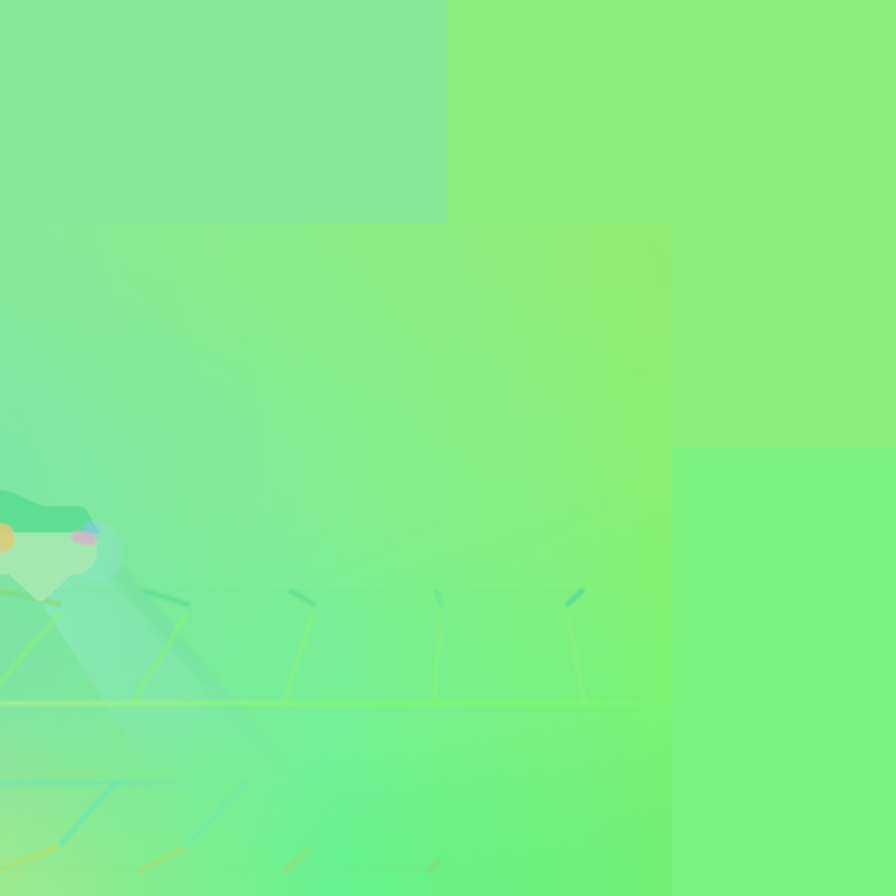
Reproduce this texture map procedurally as a WebGL 2 fragment shader.

```glsl
#version 300 es
precision highp float;
// Green atlas: flat tiles around a soft gradient panel with a lamp, its beam and faint railings.
uniform vec2 u_resolution;
out vec4 fragColor;

float pixel;

// Antialiased coverage of a signed distance, with extra softness.
float cover(float d, float soft) {
    float w = 0.7 * pixel + soft;
    return 1.0 - smoothstep(-w, w, d);
}

float segment(vec2 p, vec2 a, vec2 b) {
    vec2 ab = b - a;
    return length(p - a - ab * clamp(dot(p - a, ab) / dot(ab, ab), 0.0, 1.0));
}

float stroke(vec2 p, vec2 a, vec2 b, float halfWidth) {
    return cover(segment(p, a, b) - halfWidth, 0.002);
}

float box(vec2 p, vec2 center, vec2 halfSize, float radius) {
    vec2 q = abs(p - center) - halfSize + radius;
    return length(max(q, 0.0)) + min(max(q.x, q.y), 0.0) - radius;
}

vec3 row(vec3 left, vec3 middle, vec3 right, float s) {
    return s < 0.5 ? mix(left, middle, s * 2.0) : mix(middle, right, s * 2.0 - 1.0);
}

// Two-way gradient built from four horizontal ramps.
vec3 panelGradient(vec2 st) {
    vec3 top = row(vec3(0.53, 0.91, 0.60), vec3(0.54, 0.93, 0.53), vec3(0.56, 0.93, 0.44), st.x);
    vec3 upper = row(vec3(0.49, 0.90, 0.65), vec3(0.52, 0.93, 0.57), vec3(0.54, 0.94, 0.45), st.x);
    vec3 lower = row(vec3(0.49, 0.89, 0.64), vec3(0.47, 0.94, 0.59), vec3(0.49, 0.95, 0.45), st.x);
    vec3 base = row(vec3(0.61, 0.91, 0.57), vec3(0.40, 0.95, 0.56), vec3(0.44, 0.94, 0.45), st.x);
    vec3 c = mix(base, lower, smoothstep(0.0, 0.38, st.y));
    c = mix(c, upper, smoothstep(0.30, 0.66, st.y));
    return mix(c, top, smoothstep(0.60, 1.0, st.y));
}

void addBeam(inout vec3 c, vec2 p) {
    float left = 0.026 + (0.360 - p.y) * 0.631;
    float right = 0.134 + (0.368 - p.y) * 0.835;
    float fade = smoothstep(0.10, 0.32, p.y) * cover(p.y - 0.375, 0.012);
    float inside = cover(left - p.x, 0.002) * cover(p.x - right, 0.002);
    float across = clamp((p.x - left) / max(right - left, 0.01), 0.0, 1.0);
    vec3 light = mix(vec3(0.55, 0.91, 0.72), vec3(0.50, 0.90, 0.68), across);
    c = mix(c, light, 0.8 * inside * fade);
    // Dim edge beside the beam and glow around the lamp
    c = mix(c, vec3(0.45, 0.88, 0.60), 0.5 * fade * cover(abs(p.x - right + 0.008) - 0.012, 0.006));
    c = mix(c, vec3(0.53, 0.90, 0.72), 0.75 * cover(box(p, vec2(0.105, 0.385), vec2(0.030, 0.034), 0.028), 0.004));
}

void addRailings(inout vec3 c, vec2 p) {
    c = mix(c, vec3(0.43, 0.90, 0.58), 0.25 * stroke(p, vec2(0.0, 0.340), vec2(0.64, 0.340), 0.001));
    c = mix(c, vec3(0.44, 0.90, 0.69), 0.7 * stroke(p, vec2(0.0, 0.126), vec2(0.28, 0.126), 0.002)
        * (1.0 - smoothstep(0.12, 0.30, p.x)));
    c = mix(c, vec3(0.55, 0.86, 0.50), 0.3 * stroke(p, vec2(0.0, 0.030), vec2(0.48, 0.030), 0.001));
    for (int k = -1; k < 4; k++) {
        float i = float(k);
        float head = 0.208 + 0.142 * i;
        float foot = 0.147 + 0.1685 * i;
        // Upright post and the dark joint above it
        c = mix(c, vec3(0.53, 0.95, 0.49), 0.65 * stroke(p, vec2(head, 0.315), vec2(foot, 0.213), 0.0026));
        float jointStrength = k == 2 ? 0.3 : (k == 3 ? 0.9 : 0.65);
        vec3 joint = k < 0 ? vec3(0.52, 0.86, 0.48) : vec3(0.36, 0.86, 0.56);
        c = mix(c, joint, jointStrength * stroke(p, vec2(0.163 + 0.162 * i, 0.340),
            vec2(head, 0.326), 0.003));
    }
    for (int k = 0; k < 4; k++) {
        float i = float(k);
        float hinge = 0.0625 + 0.142 * i;
        // Cyan struts fade to the right, ochre dashes lie below them
        c = mix(c, vec3(0.42, 0.91, 0.69), max(0.8 - 0.33 * i, 0.0)
            * stroke(p, vec2(0.128 + 0.148 * i, 0.127), vec2(0.069 + 0.142 * i, 0.059), 0.0026));
        float tipHeight = k == 3 ? 0.039 : 0.053;
        c = mix(c, mix(vec3(0.68, 0.88, 0.43), vec3(0.52, 0.86, 0.50), i / 3.0), 0.75
            * stroke(p, vec2(hinge, tipHeight), vec2(-0.003 + 0.161 * i, 0.029), 0.0028));
    }
    vec3 rail = mix(vec3(0.61, 0.95, 0.58), vec3(0.49, 0.97, 0.46), smoothstep(0.0, 0.45, p.x));
    c = mix(c, rail, 0.85 * stroke(p, vec2(-0.1, 0.215), vec2(0.712, 0.215), 0.003));
}

void addLamp(inout vec3 c, vec2 p) {
    // Pale body tapering into a stem
    float body = box(p, vec2(0.030, 0.389), vec2(0.078, 0.030), 0.025);
    float stem = max(abs(p.x - 0.045) - 0.020 - (p.y - 0.345) * 1.1, 0.329 - p.y);
    float shape = max(min(body, max(stem, p.y - 0.37)), p.y - 0.406);
    c = mix(c, vec3(0.66, 0.91, 0.70), 0.9 * cover(shape, 0.001));
    // Dark sloping cap
    float slope = 0.435 + 0.018 * (1.0 - smoothstep(0.0, 0.055, p.x));
    float shoulder = 0.028 * pow(smoothstep(0.085, 0.111, p.x), 2.0);
    float cap = max(max(p.y - slope + shoulder, 0.406 - p.y), p.x - 0.110);
    c = mix(c, vec3(0.37, 0.87, 0.58), cover(cap, 0.001));
    // Coloured glints at both ends
    c = mix(c, vec3(0.86, 0.80, 0.49), 0.9 * cover(box(p, vec2(0.0, 0.400), vec2(0.016), 0.014), 0.002));
    c = mix(c, vec3(0.50, 0.80, 0.86), 0.8 * cover(length(p - vec2(0.101, 0.408)) - 0.009, 0.004));
    c = mix(c, vec3(0.82, 0.72, 0.76), 0.9 * cover(segment(p, vec2(0.087, 0.401), vec2(0.101, 0.398)) - 0.007, 0.003));
}

void main() {
    vec2 p = gl_FragCoord.xy / u_resolution;
    pixel = 1.0 / min(u_resolution.x, u_resolution.y);
    // Flat tiles
    vec3 color = vec3(0.545, 0.935, 0.485);
    color = mix(color, vec3(0.53, 0.91, 0.595), cover(p.x - 0.5, 0.0));
    color = mix(color, vec3(0.47, 0.95, 0.49), cover(max(0.75 - p.x, p.y - 0.5), 0.0));
    // Gradient panel with its scene
    vec3 panel = panelGradient(clamp(p / 0.75, 0.0, 1.0));
    addBeam(panel, p);
    addRailings(panel, p);
    addLamp(panel, p);
    color = mix(color, panel, cover(max(p.x, p.y) - 0.75, 0.0));
    fragColor = vec4(color, 1.0);
}
```
